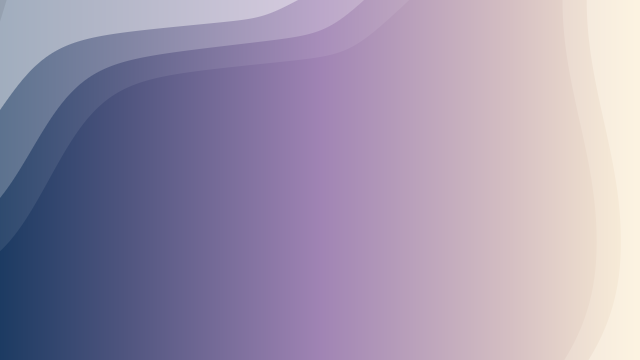
This background is drawn by a Shadertoy shader. Its source:

```glsl
// A calm backdrop: a navy, violet and cream gradient running left to right,
// with pale translucent waves over the top left corner and the right side.
// Each wave edge is a smooth formula; lengths are in canvas widths.

// Gradient colours and the positions of the inner ones
const vec3 NAVY   = vec3(0.110, 0.230, 0.385);
const vec3 INDIGO = vec3(0.315, 0.335, 0.500);
const vec3 VIOLET = vec3(0.627, 0.516, 0.705);
const vec3 ROSE   = vec3(0.835, 0.750, 0.762);
const vec3 CREAM  = vec3(0.980, 0.930, 0.830);
const float INDIGO_AT = 0.2;
const float VIOLET_AT = 0.5;
const float ROSE_AT   = 0.8;

// Veil colours and opacities, from the faintest wave to the brightest
const vec3 VEIL       = vec3(1.0);
const vec3 WARM_VEIL  = vec3(1.0, 0.98, 0.935);
const vec3 LEFT_ALPHA = vec3(0.08, 0.22, 0.42);
const vec2 SIDE_ALPHA = vec2(0.20, 0.38);
const float CORNER_SHADE = 0.93;
const vec2 CORNER_SIZE = vec2(0.0104, 0.0339);

// Right wave: centre line, swing, half period, lower bend and band spacing
const float SIDE_MID     = 0.9056;
const float SIDE_SWING   = 0.0267;
const float SIDE_HALF    = 0.3776;
const float SIDE_BEND    = 3.91;
const float SIDE_SPACING = 0.0378;

const float PI = 3.14159265;

// Smooth coverage of the region where f is positive
float cover(float f) {
    float width = max(length(vec2(dFdx(f), dFdy(f))), 1e-6);
    return clamp(0.5 + f / width, 0.0, 1.0);
}

float ramp(float a, float b, float x) {
    return clamp((x - a) / (b - a), 0.0, 1.0);
}

vec3 backdrop(float x) {
    vec3 color = mix(NAVY, INDIGO, ramp(0.0, INDIGO_AT, x));
    color = mix(color, VIOLET, ramp(INDIGO_AT, VIOLET_AT, x));
    color = mix(color, ROSE, ramp(VIOLET_AT, ROSE_AT, x));
    return mix(color, CREAM, ramp(ROSE_AT, 1.0, x));
}

// Depth of a corner wave below the top edge.
// shelf: height, slope; hill: height, centre, width; drop: start, slope, softness
float cornerDepth(float x, vec2 shelf, vec3 hill, vec3 drop) {
    float rise = hill.x / (1.0 + exp((x - hill.y) / hill.z));
    float fall = drop.y * drop.z * log(1.0 + exp((x - drop.x) / drop.z));
    return shelf.x - shelf.y * x + rise - fall;
}

// Horizontal position of the first right-hand edge at depth y
float sideEdge(float y) {
    float below = max(y - SIDE_HALF, 0.0);
    return SIDE_MID - SIDE_SWING * cos(PI * y / SIDE_HALF)
         - SIDE_BEND * below * below * below;
}

void mainImage(out vec4 fragColor, in vec2 fragCoord) {
    // x to the right, y downward from the top edge
    vec2 p = vec2(fragCoord.x, iResolution.y - fragCoord.y) / iResolution.x;
    vec3 color = backdrop(p.x);

    // Corner waves, outermost first
    float outer = cornerDepth(p.x, vec2(0.1406, 0.100),
        vec3(0.2943, 0.0768, 0.0430), vec3(0.5495, 0.85, 0.0208));
    float middle = cornerDepth(p.x, vec2(0.1120, 0.115),
        vec3(0.2552, 0.0495, 0.0404), vec3(0.5156, 0.85, 0.0208));
    float inner = cornerDepth(p.x, vec2(0.0677, 0.095),
        vec3(0.2083, 0.0, 0.0391), vec3(0.4140, 0.45, 0.0156));
    color = mix(color, VEIL, LEFT_ALPHA.x * cover(outer - p.y));
    color = mix(color, VEIL, LEFT_ALPHA.y * cover(middle - p.y));
    color = mix(color, VEIL, LEFT_ALPHA.z * cover(inner - p.y));

    // Small shaded wedge in the corner
    float wedge = cover(1.0 - dot(p, 1.0 / CORNER_SIZE));
    color *= mix(1.0, CORNER_SHADE, wedge);

    // Right-hand waves
    float side = p.x - sideEdge(p.y);
    color = mix(color, WARM_VEIL, SIDE_ALPHA.x * cover(side));
    color = mix(color, WARM_VEIL, SIDE_ALPHA.y * cover(side - SIDE_SPACING));

    fragColor = vec4(color, 1.0);
}
```
